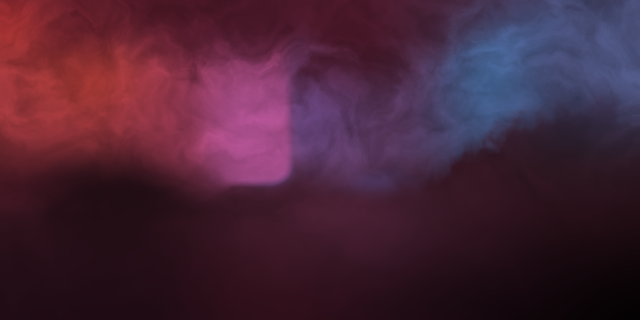
Reproduce this background procedurally as a WebGL 1 fragment shader.

```glsl
precision highp float;
// Drifting smoke band lit red, pink and blue over a dark maroon backdrop.
uniform vec2 u_resolution;

float hash(vec2 p) {
  return fract(sin(dot(p, vec2(127.1, 311.7))) * 43758.5);
}

float noise(vec2 p) {
  vec2 i = floor(p), f = fract(p);
  f = f * f * (3.0 - 2.0 * f);
  return mix(mix(hash(i), hash(i + vec2(1.0, 0.0)), f.x),
             mix(hash(i + vec2(0.0, 1.0)), hash(i + 1.0), f.x), f.y);
}

float fbm(vec2 p) {
  float sum = 0.0, amp = 0.5;
  for (int i = 0; i < 6; i++) {
    sum += amp * noise(p);
    p = mat2(1.6, 1.2, -1.2, 1.6) * p + 7.3;
    amp *= 0.5;
  }
  return sum;
}

// Soft elliptical light, 1 at its centre.
float glow(vec2 p, vec2 centre, vec2 radius) {
  vec2 d = (p - centre) / radius;
  return exp(-dot(d, d));
}

float roundBox(vec2 p, vec2 halfSize, float radius) {
  vec2 d = abs(p) - halfSize + radius;
  return length(max(d, 0.0)) + min(max(d.x, d.y), 0.0) - radius;
}

// Lower and upper heights of the smoke band.
float lowerEdge(float x) {
  return 0.48 - 0.09 * smoothstep(0.4, 0.65, x) + 0.03 * smoothstep(0.65, 0.85, x)
    - 0.03 * smoothstep(0.95, 1.17, x) + 0.29 * smoothstep(1.1, 1.9, x)
    - 0.05 * smoothstep(1.86, 2.0, x);
}

float upperEdge(float x) {
  return 0.96 - 0.18 * smoothstep(0.0, 1.0, x) + 0.3 * smoothstep(1.15, 1.85, x);
}

vec3 smokeColor(float x) {
  vec3 c = mix(vec3(0.57, 0.20, 0.22), vec3(0.54, 0.20, 0.29), smoothstep(0.25, 0.6, x));
  c = mix(c, vec3(0.58, 0.26, 0.45), smoothstep(0.5, 0.8, x));
  c = mix(c, vec3(0.40, 0.26, 0.46), smoothstep(0.86, 0.94, x));
  c = mix(c, vec3(0.34, 0.22, 0.37), smoothstep(0.95, 1.2, x));
  c = mix(c, vec3(0.28, 0.33, 0.51), smoothstep(1.2, 1.55, x));
  return mix(c, vec3(0.28, 0.31, 0.47), smoothstep(1.6, 1.85, x));
}

void main() {
  vec2 uv = gl_FragCoord.xy / u_resolution;
  vec2 p = uv * vec2(2.0, 1.0);

  // Warped noise for billows, wisps and small puffs
  vec2 warp = vec2(fbm(p * 4.0 + 3.0), fbm(p * 4.0 + 19.0)) - 0.5;
  float billow = fbm(p * vec2(5.0, 6.0) + warp * 2.0 + 11.0) - 0.5;
  float wisp = fbm(p * vec2(12.0, 19.0) + warp * 6.0 + 31.0) - 0.5;
  float puff = fbm(p * 22.0 + warp * 3.0 + 53.0) - 0.5;
  vec2 q = p + warp * 0.06;

  // Backdrop: murky floor, maroon ceiling
  vec3 floorColor = mix(vec3(0.125, 0.045, 0.08), vec3(0.19, 0.075, 0.115),
                        smoothstep(0.0, 0.4, p.y));
  floorColor += vec3(0.08, 0.045, 0.075) * glow(q, vec2(1.12, 0.32), vec2(0.38, 0.2));
  floorColor += vec3(0.10, 0.02, 0.03) * glow(q, vec2(0.0, 0.46), vec2(0.2, 0.12));
  floorColor += vec3(0.05, 0.01, 0.015) * glow(q, vec2(0.85, 0.05), vec2(0.3, 0.25));
  floorColor *= 1.0 - 0.3 * glow(q, vec2(0.36, 0.38), vec2(0.25, 0.16));
  floorColor *= 1.0 - 0.9 * smoothstep(1.1, 2.1, p.x) * smoothstep(0.55, -0.05, p.y);
  floorColor = mix(floorColor, vec3(0.15, 0.11, 0.15),
                   smoothstep(1.3, 1.9, p.x) * smoothstep(0.3, 0.65, p.y));
  vec3 ceilingColor = mix(vec3(0.36, 0.10, 0.15), vec3(0.28, 0.09, 0.155),
                          smoothstep(0.0, 0.9, p.x));
  ceilingColor = mix(ceilingColor, vec3(0.26, 0.15, 0.24), smoothstep(1.1, 1.5, p.x));
  ceilingColor = mix(ceilingColor, vec3(0.25, 0.22, 0.35), smoothstep(1.5, 1.9, p.x));
  vec3 color = mix(floorColor, ceilingColor, smoothstep(0.46, 0.74, p.y));
  color *= 1.0 + 0.3 * billow + 0.35 * wisp * smoothstep(0.1, 0.8, p.y);

  // Smoke band: hazy below on the left, lumpy on the right, fading above
  float right = smoothstep(1.1, 1.5, p.x);
  float soft = mix(0.055, 0.035, right);
  float bottom = lowerEdge(q.x) + billow * 0.1 + puff * mix(0.03, 0.1, right);
  float top = upperEdge(q.x) + billow * 0.2 + wisp * 0.08;
  float band = smoothstep(bottom - soft, bottom + soft * 2.2, p.y)
             * (1.0 - smoothstep(top - 0.16, top + 0.14, p.y));
  vec3 smoke = smokeColor(p.x + warp.x * 0.03)
             * (1.0 + 0.35 * billow + 0.4 * wisp + 0.22 * puff);
  color = mix(color, smoke, band * clamp(0.86 + billow * 0.5, 0.0, 1.0));

  // Coloured lights within the smoke
  color += vec3(0.20, 0.05, 0.02) * glow(q, vec2(0.0, 0.93), vec2(0.13, 0.11));
  color += vec3(0.12, 0.04, 0.0) * glow(q, vec2(0.29, 0.75), vec2(0.2, 0.1));
  color += vec3(-0.02, 0.08, 0.10) * band * glow(q, vec2(1.53, 0.75), vec2(0.15, 0.18));
  color += vec3(0.0, 0.04, 0.09) * glow(q, vec2(1.18, 0.43), vec2(0.1, 0.035));
  color += vec3(0.04, 0.04, 0.09) * band * glow(q, vec2(1.0, 0.68), vec2(0.15, 0.12));

  // Pink pane with a crisp right side and rounded lower corner
  float edge = roundBox(p + warp * 0.02 - vec2(0.75, 0.65), vec2(0.155, 0.225), 0.06);
  float pane = (1.0 - smoothstep(-0.02, 0.012, edge))
             * smoothstep(0.58, 0.8, p.x + billow * 0.1)
             * (1.0 - smoothstep(0.64, 0.86, p.y + billow * 0.15));
  vec3 pink = vec3(0.65, 0.30, 0.54) * (1.0 + 0.25 * billow + 0.25 * wisp + 0.12 * puff);
  color = mix(color, pink, pane * 0.85);
  color += vec3(0.0, 0.05, 0.11) * exp(-abs(edge) * 70.0)
         * glow(p, vec2(0.86, 0.44), vec2(0.1, 0.06));

  gl_FragColor = vec4(clamp(color, 0.0, 1.0), 1.0);
}
```
